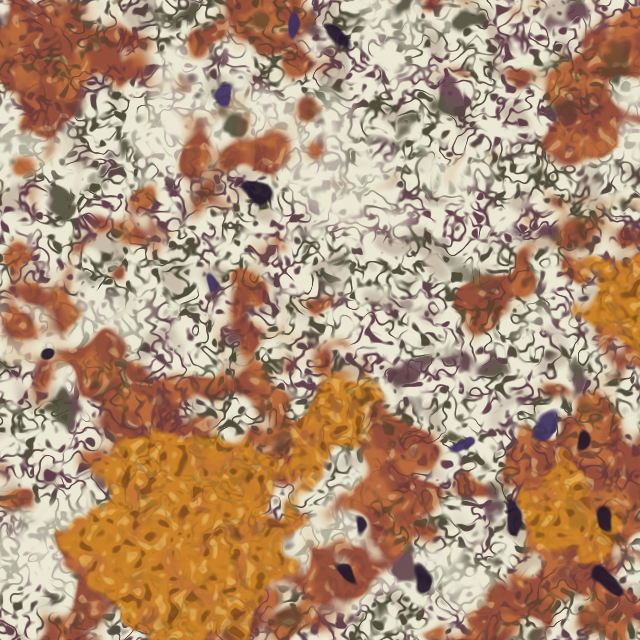
A Shadertoy shader for this texture:

```glsl
// Stained rock thin section: a pale groundmass crowded with curled dark
// outlines, invaded by rust stains, ochre patches and a few indigo grains.
// Warped gradient noise gives contours and stains; a jittered grid the grains.

const vec3 CREAM  = vec3(0.92, 0.91, 0.83);
const vec3 HAZE   = vec3(0.70, 0.63, 0.56);
const vec3 TAN    = vec3(0.82, 0.64, 0.45);
const vec3 RUST   = vec3(0.59, 0.31, 0.23);
const vec3 ORANGE = vec3(0.73, 0.42, 0.24);
const vec3 OCHRE  = vec3(0.80, 0.51, 0.15);
const vec3 GOLD   = vec3(0.90, 0.69, 0.34);
const vec3 UMBER  = vec3(0.46, 0.27, 0.09);
const vec3 OLIVE  = vec3(0.23, 0.22, 0.15);
const vec3 PLUM   = vec3(0.32, 0.17, 0.23);
const vec3 INDIGO = vec3(0.14, 0.09, 0.17);
const vec3 VIOLET = vec3(0.25, 0.19, 0.38);

const float OUTLINE_SCALE = 46.0;  // curls across the canvas
const float SPECK_SCALE   = 62.0;
const float STAIN_SCALE   = 6.0;
const float RUST_LEVEL    = 0.25;  // higher means less rust
const float GRAIN_CELLS   = 8.0;
const float GRAIN_CHANCE  = 0.24;
const mat2  TURN = mat2(0.8, -0.6, 0.6, 0.8);

// Ochre patches: centre and radius
const vec3 PATCHES[4] = vec3[4](
    vec3(0.29, 0.16, 0.165), vec3(0.99, 0.52, 0.080),
    vec3(0.88, 0.22, 0.065), vec3(0.53, 0.33, 0.055));
const vec3 CLEARING = vec3(0.61, 0.63, 0.20);

vec2 hash2(vec2 p) {
    vec3 q = fract(p.xyx * vec3(0.1031, 0.1030, 0.0973));
    q += dot(q, q.yzx + 33.33);
    return fract((q.xx + q.yz) * q.zy);
}

float corner(vec2 cell, vec2 offset) {
    return dot(hash2(cell) * 2.0 - 1.0, offset);
}

// Gradient noise centred on zero
float noise(vec2 p) {
    vec2 i = floor(p), f = p - i, e = vec2(1.0, 0.0);
    vec2 u = f * f * f * (f * (f * 6.0 - 15.0) + 10.0);
    float low  = mix(corner(i, f), corner(i + e.xy, f - e.xy), u.x);
    float high = mix(corner(i + e.yx, f - e.yx), corner(i + e.xx, f - e.xx), u.x);
    return 1.6 * mix(low, high, u.y);
}

float fbm(vec2 p) {
    float sum = 0.0, amp = 1.0;
    for (int k = 0; k < 3; k++) {
        sum += amp * noise(p);
        p = TURN * p * 2.0 + 17.3;
        amp *= 0.5;
    }
    return sum;
}

// Coverage of elongated dark grains (x) and their violet share (y)
vec2 grains(vec2 p) {
    vec2 home = floor(p * GRAIN_CELLS), result = vec2(0.0);
    float ragged = 0.45 * noise(p * 38.0 + 5.0);
    for (int y = -1; y <= 1; y++)
    for (int x = -1; x <= 1; x++) {
        vec2 cell = home + vec2(x, y);
        vec2 place = hash2(cell + 71.0), kind = hash2(cell + 133.0);
        vec2 axis = normalize(hash2(cell + 211.0) - 0.5 + 0.001);
        vec2 d = p - (cell + 0.15 + 0.7 * place) / GRAIN_CELLS;
        d = vec2(dot(d, axis), dot(d, vec2(-axis.y, axis.x)));
        float size = mix(0.014, 0.030, kind.y);
        float r = length(d / (size * vec2(1.0, 0.5))) + ragged;
        float cover = step(kind.x, GRAIN_CHANCE) * (1.0 - smoothstep(0.75, 1.2, r));
        if (cover > result.x) result = vec2(cover, step(0.7, place.x));
    }
    return result;
}

void mainImage(out vec4 fragColor, in vec2 fragCoord) {
    vec2 uv = fragCoord / iResolution.y;
    vec2 p = uv + 0.008 * vec2(noise(uv * 25.0), noise(uv * 25.0 + 40.0));

    // Large fields: ochre distance, open clearing, rust
    float patchDist = 1.0;
    for (int k = 0; k < 4; k++)
        patchDist = min(patchDist, length(p - PATCHES[k].xy) - PATCHES[k].z);
    patchDist += 0.065 * fbm(p * 9.0 + 3.0) + 0.012 * noise(p * 40.0);
    float ochre = 1.0 - smoothstep(-0.012, 0.012, patchDist);
    float open = 1.0 - smoothstep(0.3, 1.1, length(p - CLEARING.xy) / CLEARING.z);
    float rustField = fbm(p * STAIN_SCALE + 21.0) + 0.4 * noise(p * 24.0 + 8.0)
                    + 0.4 * exp(-max(patchDist, 0.0) / 0.04) - 0.4 * open;
    float rust = smoothstep(RUST_LEVEL - 0.10, RUST_LEVEL + 0.12, rustField);
    float pool = smoothstep(0.15, 0.55, fbm(p * 4.5 + 57.0) + 0.15 * open);

    // Fine ink: broken curled outlines, specks and wider smudges
    float curl = noise(p * OUTLINE_SCALE)
               + 0.5 * noise(TURN * p * OUTLINE_SCALE * 1.55 + 9.0);
    float outline = 1.0 - smoothstep(0.03, 0.25, abs(curl));
    outline *= smoothstep(-0.40, 0.20, noise(p * 27.0 + 31.0));
    float speck = smoothstep(0.14, 0.50, noise(TURN * p * SPECK_SCALE + 13.0));
    float smudge = smoothstep(0.36, 0.66, noise(p * 15.0 + 77.0) + 0.25 * curl);
    float ink = max(outline, speck) * (1.0 - 0.65 * pool);
    ink = max(ink * 0.88, smudge * 0.8 * (1.0 - 0.6 * open));

    // Colours, from the pale ground upward
    float tint = noise(p * 20.0 + 91.0), fleck = noise(p * 58.0 + 19.0);
    vec3 color = mix(CREAM, HAZE, 0.6 * smoothstep(0.05, 0.5, tint) * (1.0 - pool));
    color = mix(color, TAN, 0.55 * smoothstep(0.0, 0.3, rustField) * (1.0 - rust));
    vec3 stain = mix(RUST, ORANGE, smoothstep(-0.25, 0.35, tint + 0.4 * fleck));
    stain = mix(stain, TAN, 0.7 * smoothstep(0.28, 0.55, fleck));
    color = mix(color, stain, rust);
    vec3 ore = mix(OCHRE, ORANGE, 0.5 * smoothstep(0.0, 0.5, tint));
    ore = mix(ore, GOLD, 0.8 * smoothstep(0.15, 0.50, fleck));
    ore = mix(ore, UMBER, 0.7 * smoothstep(0.18, 0.55, -fleck));
    color = mix(color, ore, ochre);

    vec3 inkColor = mix(OLIVE, PLUM, smoothstep(-0.25, 0.30, noise(p * 13.0 + 45.0)));
    color = mix(color, inkColor, ink * (1.0 - 0.35 * rust) * (1.0 - 0.65 * ochre));
    vec2 grain = grains(p);
    color = mix(color, mix(INDIGO, VIOLET, grain.y), 0.93 * grain.x);
    fragColor = vec4(color, 1.0);
}
```
